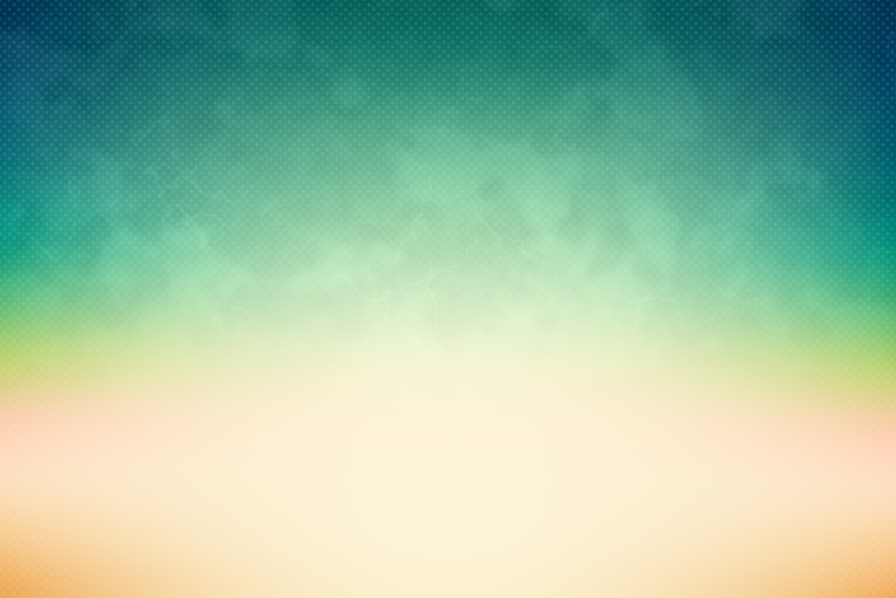
A Shadertoy shader for this background:

```glsl
// Weathered dusk gradient: teal sky melting into cream sand, with a fine dot lattice.

const vec3 CENTER[11] = vec3[11](
    vec3(0.03, 0.40, 0.37), vec3(0.12, 0.50, 0.44), vec3(0.31, 0.65, 0.53),
    vec3(0.49, 0.77, 0.62), vec3(0.67, 0.86, 0.69), vec3(0.82, 0.92, 0.77),
    vec3(0.94, 0.95, 0.82), vec3(0.99, 0.95, 0.84), vec3(0.99, 0.95, 0.84),
    vec3(0.99, 0.95, 0.84), vec3(0.99, 0.94, 0.81));

const vec3 SIDE[11] = vec3[11](
    vec3(0.00, 0.21, 0.35), vec3(0.00, 0.26, 0.39), vec3(0.00, 0.34, 0.43),
    vec3(0.00, 0.45, 0.46), vec3(0.03, 0.59, 0.50), vec3(0.33, 0.71, 0.46),
    vec3(0.73, 0.81, 0.44), vec3(0.98, 0.81, 0.67), vec3(0.99, 0.87, 0.74),
    vec3(0.97, 0.79, 0.56), vec3(0.93, 0.65, 0.32));

// Smooth spline through evenly spaced colour stops
vec3 ramp(vec3 stops[11], float t) {
    float s = clamp(t, 0.0, 1.0) * 10.0;
    int i = min(int(s), 9);
    float f = s - float(i);
    vec3 a = stops[max(i - 1, 0)], b = stops[i];
    vec3 c = stops[i + 1], d = stops[min(i + 2, 10)];
    return b + 0.5 * f * (c - a + f * (2.0 * a - 5.0 * b + 4.0 * c - d
             + f * (3.0 * (b - c) + d - a)));
}

float hash(vec2 p) {
    vec3 q = fract(p.xyx * 0.1031);
    q += dot(q, q.yzx + 33.33);
    return fract((q.x + q.y) * q.z);
}

float noise(vec2 p) {
    vec2 i = floor(p), f = fract(p);
    f = f * f * (3.0 - 2.0 * f);
    return mix(mix(hash(i), hash(i + vec2(1, 0)), f.x),
               mix(hash(i + vec2(0, 1)), hash(i + vec2(1, 1)), f.x), f.y);
}

float fbm(vec2 p) {
    float sum = 0.0, amp = 0.5;
    for (int k = 0; k < 5; k++) {
        sum += amp * noise(p);
        p = mat2(1.6, 1.2, -1.2, 1.6) * p + 7.3;
        amp *= 0.55;
    }
    return sum;
}

// Staggered lattice of soft round dots
float dotLattice(vec2 p, float pixel) {
    vec2 a = abs(fract(p) - 0.5);
    vec2 b = abs(fract(p + 0.5) - 0.5);
    float d = min(length(a), length(b));
    float blur = max(0.07, pixel);
    return 1.0 - smoothstep(0.19 - blur, 0.19 + blur, d);
}

void mainImage(out vec4 fragColor, in vec2 fragCoord) {
    vec2 uv = fragCoord / iResolution.xy;
    vec2 p = fragCoord / iResolution.y;
    float depth = 1.0 - uv.y;
    float side = abs(uv.x - 0.5) * 2.0;

    // Base gradient: the right horizon sits slightly lower
    float sideDepth = depth - 0.02 * smoothstep(0.5, 1.0, uv.x);
    vec3 color = mix(ramp(CENTER, depth), ramp(SIDE, sideDepth), pow(side, 2.2));

    // Worn patches and fine grain, strongest in the sky
    float sky = 1.0 - smoothstep(0.35, 0.72, depth);
    float worn = fbm(p * 7.0 + 3.0);
    float patches = smoothstep(0.50, 0.68, worn) - 0.35;
    color += vec3(0.045, 0.045, 0.04) * patches * sky;
    color += 0.05 * (fbm(p * 28.0) - 0.55) * sky;

    // Thin pale scratches along noise contours
    float contour = abs(fbm(p * 4.0 + 19.0) - 0.55);
    float scratch = (1.0 - smoothstep(0.0, 0.012, contour)) * noise(p * 12.0);
    color += 0.035 * scratch * sky;

    // Dots fade toward the bright centre
    float dots = dotLattice(p * 64.0, 64.0 / iResolution.y);
    float dotFade = mix(0.35, 1.0, max(sky, side * side));
    color = mix(color, vec3(0.90, 1.0, 0.92), 0.10 * dots * dotFade);

    fragColor = vec4(clamp(color, 0.0, 1.0), 1.0);
}
```
